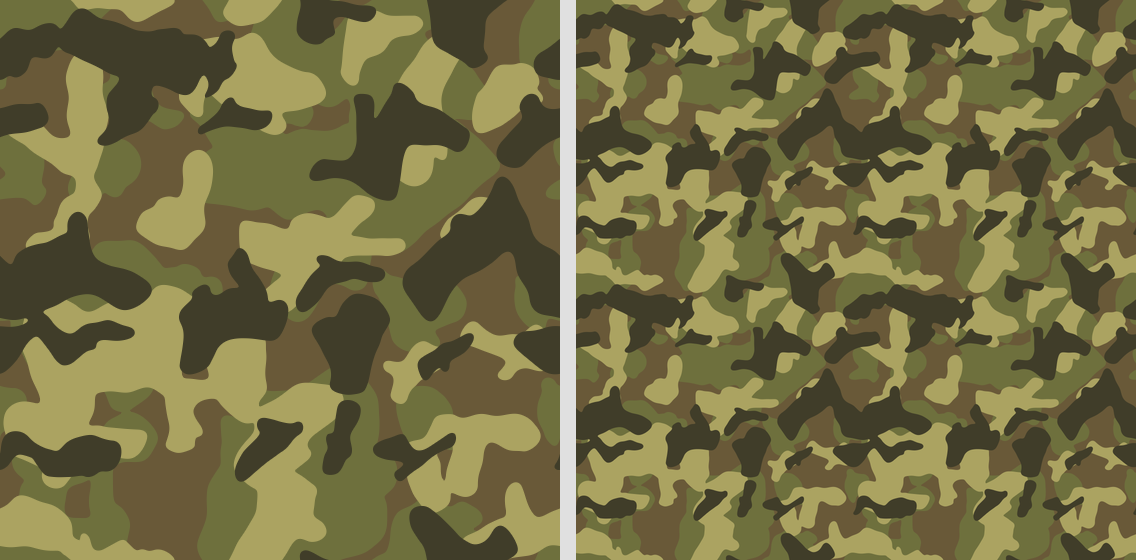
Left, the tile; right, the same tile 2 across and 2 down.
A Shadertoy shader for this pattern:

```glsl
// Woodland camouflage: flat brown ground under green, tan and dark blobs.
// Each layer scatters bent, tapered strokes on a jittered wrapping grid, blends
// them into rounded shapes and bends their outlines with periodic gradient noise.

// Layer shape: grid cells per side, half length, radius (canvas units)
#define GREEN_SHAPE vec3(5.0, 0.060, 0.048)
#define TAN_SHAPE   vec3(5.0, 0.077, 0.0335)
#define DARK_SHAPE  vec3(5.0, 0.066, 0.0265)
#define TILT   0.48   // mean stroke direction, radians
#define SPREAD 1.60   // range of directions, radians
#define JITTER 0.70   // scatter inside a grid cell
#define FILLET 0.006  // rounding where strokes meet
#define SWAY   0.060  // broad bending of outlines
#define RIPPLE 0.018  // fine bending of outlines

const vec3 BROWN = vec3(0.41, 0.35, 0.22);
const vec3 GREEN = vec3(0.43, 0.44, 0.24);
const vec3 TAN   = vec3(0.67, 0.64, 0.38);
const vec3 DARK  = vec3(0.25, 0.24, 0.16);

// Three random values from a non-negative cell and a seed
vec3 hash(vec2 cell, float seed) {
    uvec3 v = uvec3(cell, seed) * 1664525u + 1013904223u;
    v.x += v.y * v.z; v.y += v.z * v.x; v.z += v.x * v.y;
    v ^= v >> 16u;
    v.x += v.y * v.z; v.y += v.z * v.x; v.z += v.x * v.y;
    return vec3(v >> 8u) / 16777216.0;
}

float cornerSlope(vec2 cell, vec2 offset, float period, float seed) {
    float angle = 6.2832 * hash(mod(cell, period), seed).x;
    return dot(vec2(cos(angle), sin(angle)), offset);
}

// Gradient noise that repeats a whole number of times over the canvas
float noise(vec2 p, float period, float seed) {
    p *= period;
    vec2 i = floor(p), f = p - i, e = vec2(1.0, 0.0);
    vec2 u = f * f * f * (f * (f * 6.0 - 15.0) + 10.0);
    return mix(mix(cornerSlope(i, f, period, seed),
                   cornerSlope(i + e.xy, f - e.xy, period, seed), u.x),
               mix(cornerSlope(i + e.yx, f - e.yx, period, seed),
                   cornerSlope(i + e.xx, f - e.xx, period, seed), u.x), u.y);
}

vec2 warp(vec2 p, float seed) {
    return SWAY * vec2(noise(p, 5.0, seed), noise(p, 5.0, seed + 1.0))
         + RIPPLE * vec2(noise(p, 16.0, seed + 2.0), noise(p, 16.0, seed + 3.0));
}

// Distance to a stroke whose radius eases from ra to rb
float stroke(vec2 p, vec2 a, vec2 b, float ra, float rb) {
    vec2 ab = b - a;
    float h = clamp(dot(p - a, ab) / dot(ab, ab), 0.0, 1.0);
    return length(p - a - ab * h) - mix(ra, rb, smoothstep(0.0, 1.0, h));
}

// Smooth union of all nearby blobs: a bent body with one side lobe each
float blobLayer(vec2 p, vec3 shape, float seed) {
    p += warp(p, seed) + seed * vec2(0.005, 0.0025); // stagger the layers
    vec2 home = floor(p * shape.x);
    float sum = 0.0;
    for (int y = -1; y <= 1; y++)
    for (int x = -1; x <= 1; x++) {
        vec2 cell = home + vec2(x, y);
        vec2 id = mod(cell, shape.x);
        vec3 place = hash(id, seed + 10.0);
        vec3 form = hash(id, seed + 11.0);
        vec3 girth = hash(id, seed + 12.0);

        vec2 center = (cell + 0.5 + JITTER * (place.xy - 0.5)) / shape.x;
        float angle = TILT + SPREAD * (place.z - 0.5);
        vec2 along = vec2(cos(angle), sin(angle));
        vec2 across = vec2(-along.y, along.x);
        float size = mix(0.55, 1.35, form.x);
        vec3 radius = size * shape.z * mix(vec3(0.6), vec3(1.4), girth);

        vec2 tip = along * size * shape.y;
        vec2 bend = across * size * shape.y * 1.1 * (form.y - 0.5);
        float side = form.z < 0.5 ? -1.6 : 1.6;
        vec2 lobe = bend + tip * (girth.x - 0.5) + across * side * size * shape.z;

        vec2 q = p - center;
        sum += exp(-stroke(q, bend, tip - bend, radius.x, radius.y) / FILLET);
        sum += exp(-stroke(q, bend, -tip - bend, radius.x, radius.z) / FILLET);
        sum += exp(-stroke(q, bend, lobe, 0.6 * radius.x, 0.55 * size * shape.z) / FILLET);
    }
    return -FILLET * log(sum + 1e-20);
}

// Coverage with an edge one pixel wide, whatever the local slope
float cover(float dist) {
    float slope = length(vec2(dFdx(dist), dFdy(dist)));
    return clamp(0.5 - dist / max(slope, 1e-5), 0.0, 1.0);
}

void mainImage(out vec4 fragColor, in vec2 fragCoord) {
    vec2 uv = fragCoord / iResolution.xy;
    vec3 color = BROWN;
    color = mix(color, GREEN, cover(blobLayer(uv, GREEN_SHAPE, 20.0)));
    color = mix(color, TAN, cover(blobLayer(uv, TAN_SHAPE, 40.0)));
    color = mix(color, DARK, cover(blobLayer(uv, DARK_SHAPE, 60.0)));
    fragColor = vec4(color, 1.0);
}
```
